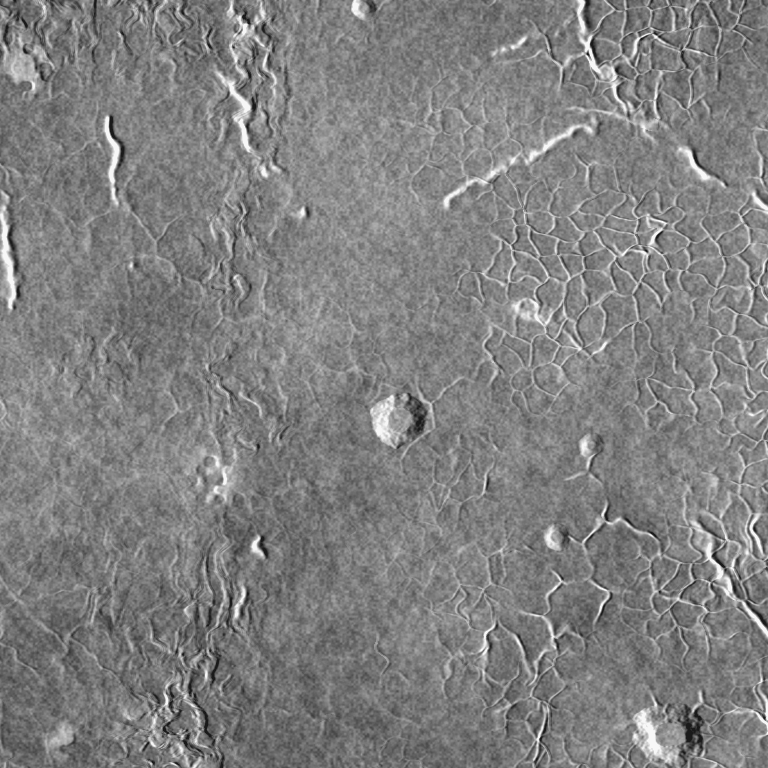
This texture is drawn by a Shadertoy shader. Its source:

```glsl
// Grey cratered plain with branching ridges, rough bands and domes, lit from the left.

float hash(vec2 p) {
    vec3 q = fract(p.xyx * 0.1031);
    q += dot(q, q.yzx + 33.33);
    return fract((q.x + q.y) * q.z);
}

float noise(vec2 p) {
    vec2 i = floor(p), f = fract(p);
    f = f * f * (3.0 - 2.0 * f);
    return mix(mix(hash(i), hash(i + vec2(1, 0)), f.x),
               mix(hash(i + vec2(0, 1)), hash(i + 1.0), f.x), f.y);
}

float fbm(vec2 p) {
    float sum = 0.0, amp = 0.53;
    for (int i = 0; i < 4; i++) {
        sum += amp * noise(p);
        p = mat2(1.6, 1.2, -1.2, 1.6) * p + 17.3;
        amp *= 0.5;
    }
    return sum;
}

// Distance to the nearest border of a jittered cell pattern
float cellEdge(vec2 p) {
    vec2 id = floor(p), first = vec2(9), second = vec2(9);
    for (int j = -1; j <= 1; j++)
    for (int i = -1; i <= 1; i++) {
        vec2 c = id + vec2(i, j);
        vec2 r = c + 0.1 + 0.8 * vec2(hash(c), hash(c + 57.0)) - p;
        if (dot(r, r) < dot(first, first)) { second = first; first = r; }
        else if (dot(r, r) < dot(second, second)) second = r;
    }
    return 0.5 * dot(first + second, normalize(second - first));
}

float segment(vec2 p, vec2 a, vec2 b) {
    vec2 d = b - a;
    return length(p - a - d * clamp(dot(p - a, d) / dot(d, d), 0.0, 1.0));
}

float crest(float d, float w) { return exp(-d * d / (w * w)); }

// Returns height in x and added brightness in y
vec2 terrain(vec2 p) {
    vec2 bend = vec2(fbm(p * 11.0), fbm(p * 11.0 + 31.0)) - 0.5;
    vec2 kink = vec2(noise(p * 58.0), noise(p * 58.0 + 71.0)) - 0.5;
    vec2 q = p + 0.05 * bend + 0.015 * kink;
    float patchy = fbm(p * 6.0 + 4.0);
    float h = 0.0, glow = 0.0;

    // Thin polygonal ridges, strongest on the right
    float east = smoothstep(0.4, 0.9, p.x + 0.6 * (patchy - 0.5));
    float fine = crest(cellEdge(q * 30.0) / 30.0, 0.0021);
    fine *= (0.22 + 0.95 * east) * smoothstep(0.33, 0.62, fbm(p * 10.0 + 9.0));
    float coarse = crest(cellEdge(q * 14.0 + 7.0) / 14.0, 0.003);
    coarse *= 0.1 + (0.6 + 1.8 * east) * smoothstep(0.5, 0.72, fbm(p * 13.0 + 40.0));
    h += fine + coarse;
    glow += 0.1 * (fine + coarse);

    // Broken scarps
    vec4 scarps[11] = vec4[11](
        vec4(0.73, 1.00, 0.85, 0.83), vec4(0.85, 0.83, 1.02, 0.72),
        vec4(0.80, 0.86, 0.58, 0.73), vec4(0.895, 0.37, 0.92, 0.27),
        vec4(0.92, 0.27, 1.02, 0.16), vec4(0.14, 0.83, 0.18, 0.64),
        vec4(0.00, 0.74, 0.02, 0.60), vec4(0.67, 0.59, 0.76, 0.60),
        vec4(0.34, 0.30, 0.32, 0.20), vec4(0.28, 0.91, 0.40, 0.72),
        vec4(0.62, 0.92, 0.73, 0.97));
    float scarp = 0.0;
    for (int i = 0; i < 11; i++)
        scarp = max(scarp, crest(segment(q, scarps[i].xy, scarps[i].zw), 0.0058));
    scarp *= 0.5 + 3.6 * smoothstep(0.38, 0.62, fbm(p * 24.0 + 5.0));
    h += scarp;
    glow += 0.07 * scarp;

    // Rough band that runs down the left third, rough corner and scattered patches
    float south = 1.0 - smoothstep(0.05, 0.35, p.y);
    float band = crest(q.x - 0.32 + 0.08 * south, 0.055 + 0.02 * south);
    float corner = smoothstep(0.84, 0.96, p.y) * (1.0 - smoothstep(0.25, 0.4, p.x));
    float rough = max(band, 0.8 * corner) * smoothstep(0.25, 0.55, patchy + 0.1 * south);
    float patches = smoothstep(0.5, 0.68, fbm(p * 8.0 + 60.0));
    rough += patches * (0.4 * (1.0 - smoothstep(0.15, 0.4, p.x)) + 0.5 * smoothstep(0.75, 0.95, p.x));
    float lumps = fbm(q * vec2(75.0, mix(38.0, 60.0, south)));
    float knolls = smoothstep(0.38, 0.72, lumps);
    h += 2.7 * rough * knolls + 1.3 * fbm(p * 75.0);
    glow += 0.09 * rough * (knolls - 0.2);

    // Domes: centre and radius
    vec3 domes[5] = vec3[5](
        vec3(0.52, 0.455, 0.036), vec3(0.77, 0.42, 0.018), vec3(0.725, 0.30, 0.017),
        vec3(0.87, 0.045, 0.044), vec3(0.475, 0.99, 0.016));
    for (int i = 0; i < 5; i++) {
        float r = domes[i].z;
        float d = length(p - domes[i].xy) + 0.6 * r * (fbm(p * 45.0) - 0.5);
        float cover = 1.0 - smoothstep(0.85 * r, r, d);
        h = mix(h, 1.5 * lumps, cover) + 440.0 * clamp(r - d, 0.0, 0.6 * r);
        glow = mix(glow, 0.11, cover);
    }

    // Bright knobbly clusters
    vec3 knobs[4] = vec3[4](
        vec3(0.285, 0.375, 0.032), vec3(0.325, 0.97, 0.024),
        vec3(0.09, 0.04, 0.02), vec3(0.04, 0.91, 0.032));
    for (int i = 0; i < 4; i++) {
        float m = crest(length(p + 0.5 * kink * 0.03 - knobs[i].xy), knobs[i].z);
        float knob = m * smoothstep(0.35, 0.65, noise(p * 80.0 + 3.0));
        h += 3.2 * knob;
        glow += 0.3 * knob;
    }
    return vec2(h, glow);
}

void mainImage(out vec4 fragColor, in vec2 fragCoord) {
    vec2 p = fragCoord / iResolution.y;
    vec2 toShade = 0.0018 * normalize(vec2(1.0, 0.12));
    vec2 ahead = terrain(p + toShade), behind = terrain(p - toShade);

    // Soil tone, then relief, then film grain
    float grey = 0.455 + 0.22 * (fbm(p * 5.0 + 80.0) - 0.5) + 0.035 * smoothstep(0.1, 0.6, p.y);
    grey += 0.18 * (fbm(p * 42.0 + 12.0) - 0.5) * (1.0 - 0.5 * smoothstep(0.4, 0.7, p.y));
    grey += 0.22 * (ahead.x - behind.x) + 0.5 * (ahead.y + behind.y);
    grey += 0.15 * (noise(p * 340.0) - 0.5) + 0.08 * (noise(p * 170.0 + 9.0) - 0.5);
    fragColor = vec4(vec3(clamp(grey, 0.1, 0.97)), 1.0);
}
```
